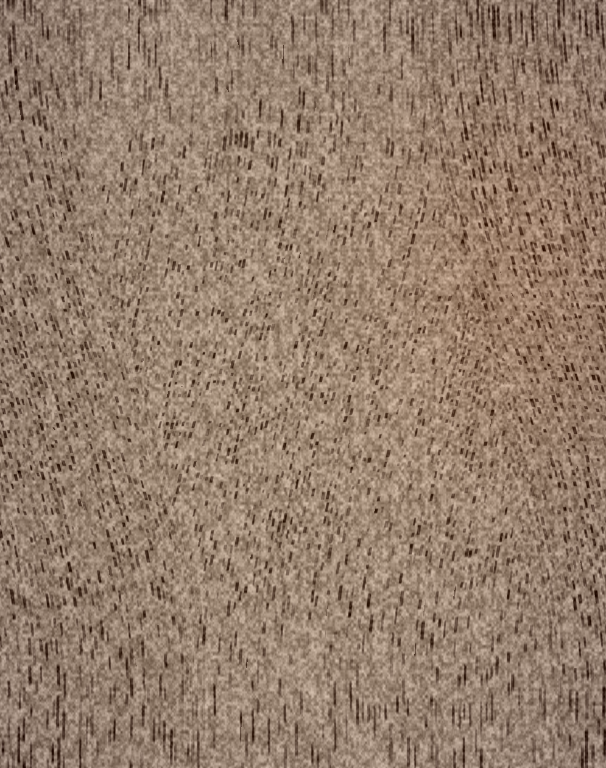
Write a Shadertoy shader that draws this texture.

```glsl
#define WOOD vec3(0.63, 0.55, 0.485)
#define PORE_DARK vec3(0.35, 0.355, 0.335)
#define COLUMN_WIDTH 0.0072
#define PORE_ROWS 46.0
#define ROW_SQUEEZE 0.66
#define SPARSE_DENSITY 0.44
#define DENSE_DENSITY 0.72
#define BAND_GAP 0.45
#define LEAN 0.13
#define GRAIN_SCALE vec2(290.0, 215.0)
#define GRAIN_CONTRAST 0.27
#define TAU 6.2831853

float hash(vec2 p) {
    return fract(sin(dot(p, vec2(127.1, 311.7))) * 43758.5453);
}

float noise(vec2 p) {
    vec2 cell = floor(p), f = fract(p);
    f = f * f * (3.0 - 2.0 * f);
    float low = mix(hash(cell), hash(cell + vec2(1, 0)), f.x);
    float high = mix(hash(cell + vec2(0, 1)), hash(cell + vec2(1, 1)), f.x);
    return mix(low, high, f.y);
}

// Dashes in staggered columns: long at both ends, short in the middle
float pores(float across, float y, float density, float seed) {
    float column = across / COLUMN_WIDTH;
    float id = floor(column);
    float along = y - ROW_SQUEEZE * sin(TAU * y) / TAU;
    float row = along * PORE_ROWS + 17.0 * hash(vec2(id, seed));
    vec2 cell = vec2(id, floor(row) + 71.0 * seed);

    float columnShare = 0.45 + 1.1 * hash(vec2(id, seed + 5.0));
    float present = step(hash(cell), density * columnShare);
    float center = 0.5 + 0.36 * (hash(cell + 13.7) - 0.5);
    float halfLength = mix(0.16, 0.46, hash(cell + 29.3));
    float halfWidth = mix(0.15, 0.30, hash(cell + 41.9));

    float side = abs(fract(column) - center);
    float end = abs(fract(row) - 0.5);
    float body = 1.0 - smoothstep(halfWidth - 0.13, halfWidth + 0.14, side);
    body *= 1.0 - smoothstep(halfLength - 0.12, halfLength + 0.04, end);
    return present * body * mix(0.35, 1.0, hash(cell + 57.1));
}

void mainImage(out vec4 fragColor, in vec2 fragCoord) {
    vec2 p = fragCoord / iResolution.y;
    float wobble = 0.012 * (noise(p * vec2(5.0, 4.0)) - 0.5);

    // Dense bands on both sides, sloping down to the right
    float edge = 0.25 - 0.17 * smoothstep(0.08, 1.0, p.y) + wobble;
    float leftBand = 1.0 - smoothstep(edge - 0.015, edge + 0.025, p.x);
    float rightBand = smoothstep(-0.02, 0.06, p.x - edge - BAND_GAP);
    float band = max(leftBand, rightBand);

    // Grain coordinates: one family follows the bands, one leans against them
    float bandAcross = p.x - edge;
    float coreAcross = p.x - LEAN * smoothstep(0.1, 0.9, p.y) + wobble;
    float bandStreak = noise(vec2(bandAcross * 26.0, p.y * 4.0));
    float coreStreak = noise(vec2(coreAcross * 30.0 + 9.0, p.y * 3.0));
    float bandPores = pores(bandAcross, p.y, DENSE_DENSITY * (0.55 + 0.8 * bandStreak), 1.0);
    float corePores = pores(coreAcross, p.y, SPARSE_DENSITY * (0.5 + coreStreak), 2.0);
    float pore = mix(corePores, bandPores, band);

    // Fine speckle of the surface
    float speckle = noise(p * GRAIN_SCALE) - 0.5;
    speckle += 0.5 * (noise(p * GRAIN_SCALE * 1.7 + 31.0) - 0.5);
    float fiber = noise(vec2(mix(coreAcross, bandAcross, band) * 130.0, p.y * 28.0)) - 0.5;

    // Broad tone: darker border, warm middle and right side
    vec2 q = fragCoord / iResolution.xy - 0.5;
    float border = dot(q, q);
    float warmth = exp(-14.0 * dot(q - vec2(0.38, 0.14), q - vec2(0.38, 0.14)));
    vec3 color = WOOD + GRAIN_CONTRAST * speckle + 0.07 * fiber;
    color += vec3(-0.13, -0.12, -0.06) * border + vec3(0.012, 0.008, -0.008);
    color += vec3(0.03, -0.005, -0.02) * warmth;
    color -= 0.02 * band + PORE_DARK * pore;
    fragColor = vec4(clamp(color, 0.0, 1.0), 1.0);
}
```
